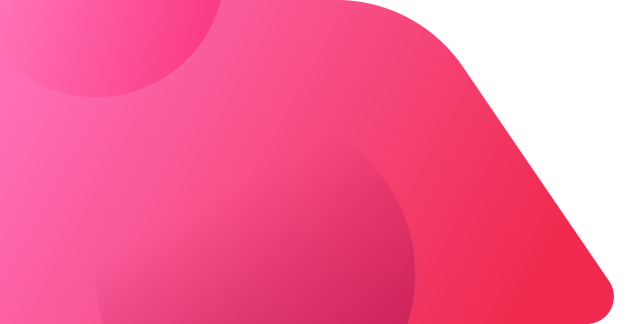
Reproduce this background procedurally as a Shadertoy shader.

```glsl
// Pink to red rounded panel on white, with two shaded discs inside it.

#define PAPER        vec3(1.0)
#define PANEL_PINK   vec3(1.0, 0.44, 0.73)
#define PANEL_RED    vec3(0.94, 0.165, 0.31)
#define DISC_PINK    vec3(1.0, 0.45, 0.72)
#define DISC_ROSE    vec3(0.98, 0.23, 0.51)
#define SHADE_COLOR  vec3(0.66, 0.08, 0.35)
#define SHADE_MAX    0.5
#define SLOPE_ANGLE  0.972                      // normal of the slanted side, from vertical
#define TOP_CORNER   vec3(1.0385, 0.528, 0.472) // centre, radius
#define TIP_CORNER   vec3(1.810, 0.0846, 0.0846)
#define TOP_DISC     vec3(0.295, 1.100, 0.400)
#define LOW_DISC     vec3(0.788, 0.154, 0.4936)

const float PI = 3.14159;

// Distance to a round corner whose side normals span the given angles.
float cornerDistance(vec2 p, vec3 corner, float startAngle, float endAngle) {
    vec2 q = p - corner.xy;
    float angle = clamp(atan(q.x, q.y), startAngle, endAngle);
    return dot(q, vec2(sin(angle), cos(angle))) - corner.z;
}

float discDistance(vec2 p, vec3 disc) {
    return length(p - disc.xy) - disc.z;
}

// Antialiased coverage, one pixel wide.
float coverage(float dist) {
    return clamp(0.5 - dist * iResolution.y, 0.0, 1.0);
}

// Position along an axis, remapped from [start, end] to [0, 1].
float ramp(vec2 p, vec2 axis, float start, float end) {
    return clamp((dot(p, axis) - start) / (end - start), 0.0, 1.0);
}

void mainImage(out vec4 fragColor, in vec2 fragCoord) {
    vec2 p = fragCoord / iResolution.y;
    vec2 fromTopLeft = vec2(p.x, 1.0 - p.y);

    // Panel gradient
    vec3 panel = mix(PANEL_PINK, PANEL_RED,
                     ramp(fromTopLeft, vec2(0.875, 0.484), 0.10, 1.85));

    // Upper disc
    vec3 disc = mix(DISC_PINK, DISC_ROSE,
                    ramp(fromTopLeft, vec2(0.96, 0.26), 0.0, 0.667));
    panel = mix(panel, disc, coverage(discDistance(p, TOP_DISC)));

    // Lower disc, fading in toward the bottom right
    float shade = SHADE_MAX * ramp(p - LOW_DISC.xy, vec2(0.475, -0.88), -0.27, 0.36);
    panel = mix(panel, SHADE_COLOR, shade * coverage(discDistance(p, LOW_DISC)));

    // Panel outline
    float outline = max(cornerDistance(p, TOP_CORNER, 0.0, SLOPE_ANGLE),
                        cornerDistance(p, TIP_CORNER, SLOPE_ANGLE, PI));
    fragColor = vec4(mix(PAPER, panel, coverage(outline)), 1.0);
}
```
